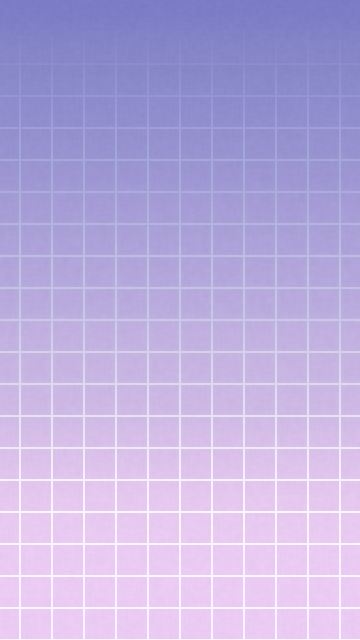
A Shadertoy shader for this pattern:

```glsl
// Pale square grid fading upward over a pink to periwinkle gradient
float hash(vec2 p) {
    p = fract(p * vec2(0.1031, 0.1137));
    p += dot(p, p.yx + 33.33);
    return fract((p.x + p.y) * p.x * 7.3);
}

float valueNoise(vec2 p) {
    vec2 i = floor(p), f = fract(p);
    f = f * f * (3.0 - 2.0 * f);
    return mix(mix(hash(i), hash(i + vec2(1, 0)), f.x),
               mix(hash(i + vec2(0, 1)), hash(i + vec2(1, 1)), f.x), f.y);
}

// Background colour by height, 0 at the bottom
vec3 skyGradient(float h) {
    vec3 c = mix(vec3(0.92, 0.795, 0.955), vec3(0.905, 0.785, 0.94), smoothstep(0.08, 0.24, h));
    c = mix(c, vec3(0.825, 0.735, 0.905), smoothstep(0.19, 0.36, h));
    c = mix(c, vec3(0.735, 0.675, 0.87), clamp((h - 0.32) / 0.20, 0.0, 1.0));
    c = mix(c, vec3(0.625, 0.595, 0.83), clamp((h - 0.50) / 0.22, 0.0, 1.0));
    c = mix(c, vec3(0.53, 0.53, 0.785), clamp((h - 0.70) / 0.19, 0.0, 1.0));
    return mix(c, vec3(0.485, 0.485, 0.775), smoothstep(0.89, 1.0, h));
}

// Line colour by height, cooling from white to blue
vec3 lineTint(float h) {
    vec3 c = mix(vec3(0.995, 0.99, 1.0), vec3(0.90, 0.90, 0.95), smoothstep(0.20, 0.40, h));
    c = mix(c, vec3(0.76, 0.79, 0.90), smoothstep(0.34, 0.56, h));
    c = mix(c, vec3(0.65, 0.68, 0.86), smoothstep(0.54, 0.74, h));
    return mix(c, vec3(0.55, 0.57, 0.82), smoothstep(0.72, 0.92, h));
}

void mainImage(out vec4 fragColor, in vec2 fragCoord) {
    // Twenty cells tall, with a vertical line on the centre axis
    float height = fragCoord.y / iResolution.y;
    vec2 grid = 20.0 * vec2(fragCoord.x - 0.5 * iResolution.x, fragCoord.y) / iResolution.y;
    float pixel = 20.0 / iResolution.y;

    // Distance to the nearest line on each axis, in cells
    vec2 dist = abs(fract(grid + 0.5) - 0.5);
    vec2 coverage = clamp((0.028 - dist) / pixel + 0.5, 0.0, 1.0);
    float line = max(coverage.x, coverage.y);

    // Soft grey border inside each cell, and a faint woven grain
    float border = exp(-18.0 * min(dist.x, dist.y)) * (1.0 - smoothstep(0.3, 0.9, height));
    float weave = valueNoise(grid * vec2(14.0, 5.0) + 200.0)
                + valueNoise(grid * vec2(5.0, 14.0) + 300.0) - 1.0;

    vec3 color = skyGradient(height);
    color = mix(color, vec3(0.87, 0.83, 0.93), 0.22 * border);
    color += 0.012 * weave;

    float fade = 1.0 - smoothstep(0.86, 0.97, height);
    color = mix(color, lineTint(height), line * fade * 0.95);
    fragColor = vec4(color, 1.0);
}
```
